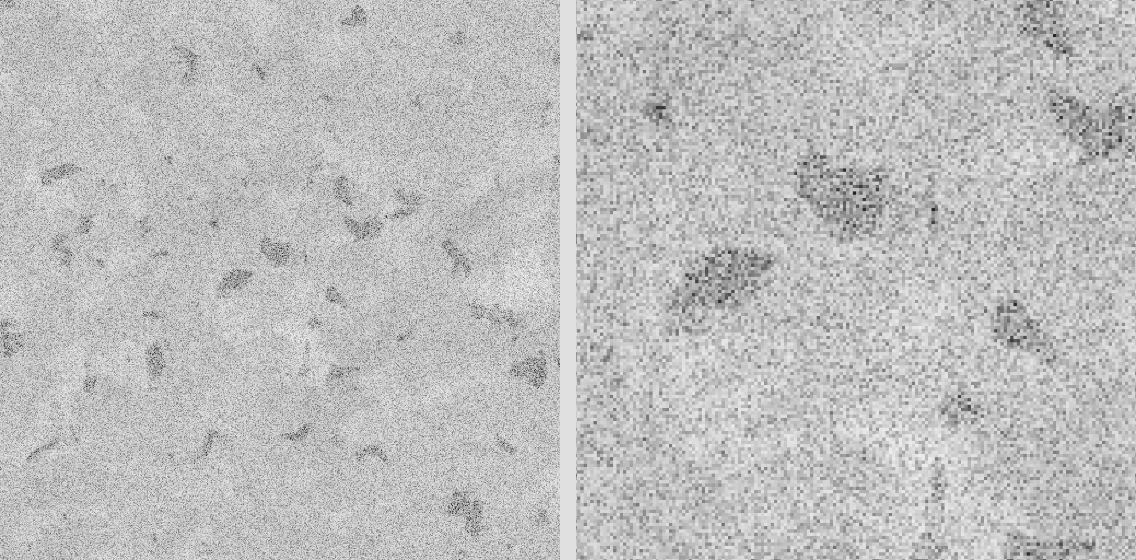
Left: the whole. Right: its middle third, enlarged.
Give the GLSL for this texture, as a three.js fragment shader.

```glsl
varying vec2 vUv;

const float GRAIN_CELLS = 512.0;
const float BASE_GREY = 0.747;
const float GRAIN_SPREAD = 0.085;
const float DARK_SKEW = 0.18;

// Random values per cell
float hash(vec2 cell, float seed) {
  vec3 p = fract(vec3(cell.xyx) * vec3(0.1031, 0.1030, 0.0973) + seed * 0.1379);
  p += dot(p, p.yzx + 33.33);
  return fract((p.x + p.y) * p.z);
}

// Cellular noise: signed, randomly turned oval blots, one per cell
float blots(vec2 p, float seed) {
  vec2 home = floor(p);
  float sum = 0.0;
  for (int y = -1; y <= 1; y++) {
    for (int x = -1; x <= 1; x++) {
      vec2 cell = home + vec2(float(x), float(y));
      vec2 center = cell + vec2(hash(cell, seed), hash(cell, seed + 1.0));
      float angle = 3.14159 * hash(cell, seed + 2.0);
      float weight = 2.0 * hash(cell, seed + 3.0) - 1.0;
      vec2 d = p - center;
      float c = cos(angle);
      float s = sin(angle);
      vec2 oval = vec2(c * d.x + s * d.y, 2.0 * (c * d.y - s * d.x));
      float falloff = max(1.0 - dot(oval, oval), 0.0);
      sum += weight * falloff * falloff;
    }
  }
  return sum;
}

// Ragged displacement of the patch outlines
vec2 warp(vec2 p, float scale, float amount, float seed) {
  return p + amount * vec2(blots(p * scale, seed), blots(p * scale, seed + 5.0));
}

// Coarse blots roughened by finer ones, cut to soft-edged patches
float patches(vec2 p, float scale, float low, float high, float seed) {
  float field = blots(p * scale, seed) + 0.45 * blots(p * scale * 2.7, seed + 7.0);
  return smoothstep(low, high, field);
}

// Bell-shaped grain of unit spread, with a longer tail to the dark side
float grain(vec2 cell, float skew) {
  float bell = 2.0 * (hash(cell, 61.0) + hash(cell, 71.0) + hash(cell, 83.0)) - 3.0;
  return bell - skew * (bell * bell - 1.0);
}

// Neighbouring grains joined by narrow smooth edges
float grainField(vec2 p, float skew) {
  vec2 cell = floor(p - 0.5);
  vec2 blend = smoothstep(0.35, 0.65, fract(p - 0.5));
  float lower = mix(grain(cell, skew), grain(cell + vec2(1.0, 0.0), skew), blend.x);
  float upper = mix(grain(cell + vec2(0.0, 1.0), skew), grain(cell + 1.0, skew), blend.x);
  return mix(lower, upper, blend.y);
}

void main() {
  vec2 p = warp(vUv, 13.0, 0.025, 11.0);
  p = warp(p, 38.0, 0.012, 23.0);

  // Soft clouds, pale patches and small dark clumps
  float cloud = blots(p * vec2(5.0, 7.0), 3.0) + 0.8 * blots(p * 24.0, 17.0);
  float pale = patches(p, 10.0, 0.25, 0.55, 31.0);
  float clump = patches(p, 18.0, 0.45, 0.85, 47.0);
  float tone = BASE_GREY + 0.030 * cloud + 0.040 * pale - 0.13 * clump;

  // Grain is stronger inside the clumps and calmer on pale patches
  float spread = GRAIN_SPREAD * (1.0 + 0.6 * clump - 0.1 * pale);
  float grey = tone + spread * grainField(vUv * GRAIN_CELLS, DARK_SKEW);
  gl_FragColor = vec4(vec3(grey), 1.0);
}
```
